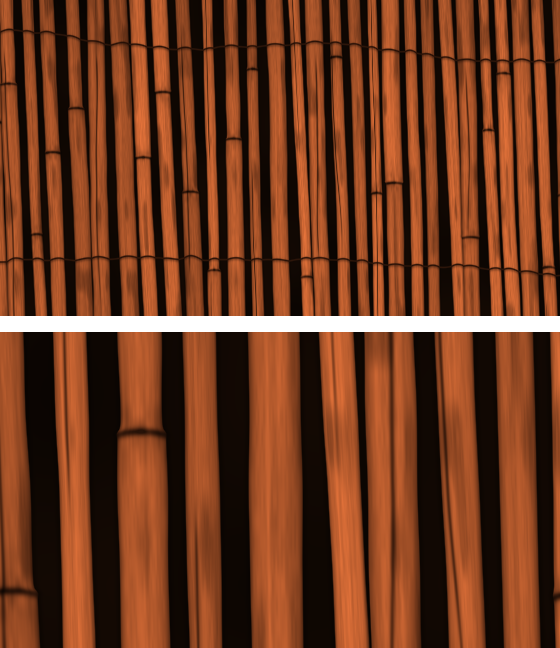
Top: the whole. Bottom: its middle third, enlarged.
Reproduce this texture procedurally as a Shadertoy shader.

```glsl
// A reed screen: 28 leaning canes over a dark gap, tied by two thin wires.
// Each cane is a band with hashed place, lean, width, joint and stains;
// value noise stretched along the cane gives the fibres.

float hash(vec2 p) {
    vec3 q = fract(vec3(p.xyx) * 0.1031);
    q += dot(q, q.yzx + 33.33);
    return fract((q.x + q.y) * q.z);
}

float noise(vec2 p) {
    vec2 c = floor(p), f = fract(p);
    f = f * f * (3.0 - 2.0 * f);
    return mix(mix(hash(c), hash(c + vec2(1, 0)), f.x),
               mix(hash(c + vec2(0, 1)), hash(c + vec2(1, 1)), f.x), f.y);
}

float bell(float x, float width) {
    return exp(-x * x / (width * width));
}

// Brown ramp: darker tones lose blue faster than red
vec3 caneColor(float shade) {
    return vec3(0.79, 0.395, 0.198) * pow(vec3(max(shade, 0.02)), vec3(1.0, 1.05, 1.15));
}

// Brightness of cane id; u runs -1..1 across it, above is the height over its joint
float caneShade(float id, float u, float y, float above, float jointed) {
    float tone = 0.82 + 0.24 * hash(vec2(id, 11));
    tone *= mix(1.0, 0.84 + 0.28 * hash(vec2(id, 12)), jointed * step(0.0, above));
    float roundness = 1.0 - 0.05 * u - 0.14 * u * u - 0.4 * pow(abs(u), 6.0);

    // Fibres and broad weathering
    float fibre = noise(vec2(u * 7.0 + id * 31.0, y * 5.0)) - 0.5;
    float grain = noise(vec2(u * 14.0 + id * 17.0, y * 45.0)) - 0.5;
    float wear = smoothstep(0.62, 0.95, noise(vec2(u * 1.5 + id * 9.0, y * 9.0)));
    float shade = tone * roundness * (1.0 + 0.16 * fibre + 0.09 * grain - 0.25 * wear);

    // Lengthwise split on some canes
    float splitAt = hash(vec2(id, 13)) - 0.5 + 0.6 * (noise(vec2(y * 4.0, id)) - 0.5);
    float split = bell(u - splitAt, 0.1) * smoothstep(0.4, 0.6, noise(vec2(y * 3.0, id + 50.0)));
    shade *= 1.0 - 0.55 * split * step(0.55, hash(vec2(id, 14)));

    // Dark ring and stain around the joint
    float ring = bell(above + 0.004 * u * u, 0.0045);
    float stain = exp(-abs(above) * 45.0) * noise(vec2(u * 3.0 + id, y * 60.0));
    return shade * (1.0 - jointed * min(0.55 * ring + 0.4 * stain, 0.8));
}

// Resting height of the upper (row 1) or lower (row 0) wire
float wireHeight(float x, float row) {
    float lower = 0.172 + 0.035 * x - 0.033 * x * x;
    float upper = 0.885 - 0.04 * x + 0.018 * cos(6.0 * x);
    return mix(lower, upper, row) + 0.012 * (noise(vec2(x * 20.0, row * 8.0)) - 0.5);
}

void mainImage(out vec4 fragColor, in vec2 fragCoord) {
    vec2 p = fragCoord / iResolution.y;
    float soft = 1.3 / iResolution.y;

    // Dark depth behind the canes
    vec3 color = vec3(0.055, 0.026, 0.009) * (0.7 + 0.7 * noise(p * vec2(14, 5)));
    float across = 1.0;
    float cover = 0.0;

    // Canes, left to right
    for (float i = -1.0; i < 29.0; i++) {
        float id = i + 5.0;
        float bulge = sin(3.14159 * i / 27.0);
        float lean = 0.035 + 0.028 * (hash(vec2(id, 1)) - 0.5);
        float center = 0.019 + 0.0649 * i + 0.063 * bulge * bulge
                     + 0.02 * (hash(vec2(id, 2)) - 0.5) + lean * (1.0 - p.y)
                     + 0.006 * (noise(vec2(p.y * 3.0, id)) - 0.5);

        // Width steps at the joint, usually wider below it
        float jointed = step(0.3, hash(vec2(id, 3)));
        float above = p.y - mix(0.12, 0.85, hash(vec2(id, 4)));
        float change = jointed * mix(-0.12, 0.24, hash(vec2(id, 5)));
        float halfWidth = 0.0175 + 0.0115 * hash(vec2(id, 6));
        halfWidth *= 1.0 - change * smoothstep(-0.004, 0.004, above)
                   + 0.2 * (hash(vec2(id, 7)) - 0.5) * p.y
                   + 0.08 * (noise(vec2(p.y * 12.0, id + 80.0)) - 0.5);
        halfWidth += 0.0012 * jointed * bell(above, 0.006);

        float d = p.x - center;
        float mask = clamp((halfWidth - abs(d)) / soft + 0.5, 0.0, 1.0);
        // Contact shadow on whatever lies behind
        color *= 1.0 - 0.3 * smoothstep(0.007, 0.0, abs(d) - halfWidth);
        if (mask > 0.0) {
            float u = clamp(d / halfWidth, -1.0, 1.0);
            color = mix(color, caneColor(caneShade(id, u, p.y, above, jointed)), mask);
            across = mix(across, abs(u), mask);
            cover = max(cover, mask);
        }
    }

    // Slightly dimmer toward the top
    color *= 1.0 - 0.12 * smoothstep(0.6, 1.0, p.y);

    // Wires bow over each cane and cast a soft shadow
    for (float row = 0.0; row < 2.0; row++) {
        float d = p.y - wireHeight(p.x, row) - 0.005 * (1.0 - across * across);
        color *= 1.0 - 0.3 * cover * bell(d + 0.003, 0.006);
        float wire = clamp((0.0024 - abs(d)) / soft + 0.5, 0.0, 1.0);
        vec3 wireColor = mix(vec3(0.19, 0.09, 0.04), vec3(0.13, 0.05, 0.015), cover);
        color = mix(color, wireColor, 0.9 * wire);
    }
    fragColor = vec4(color, 1.0);
}
```
